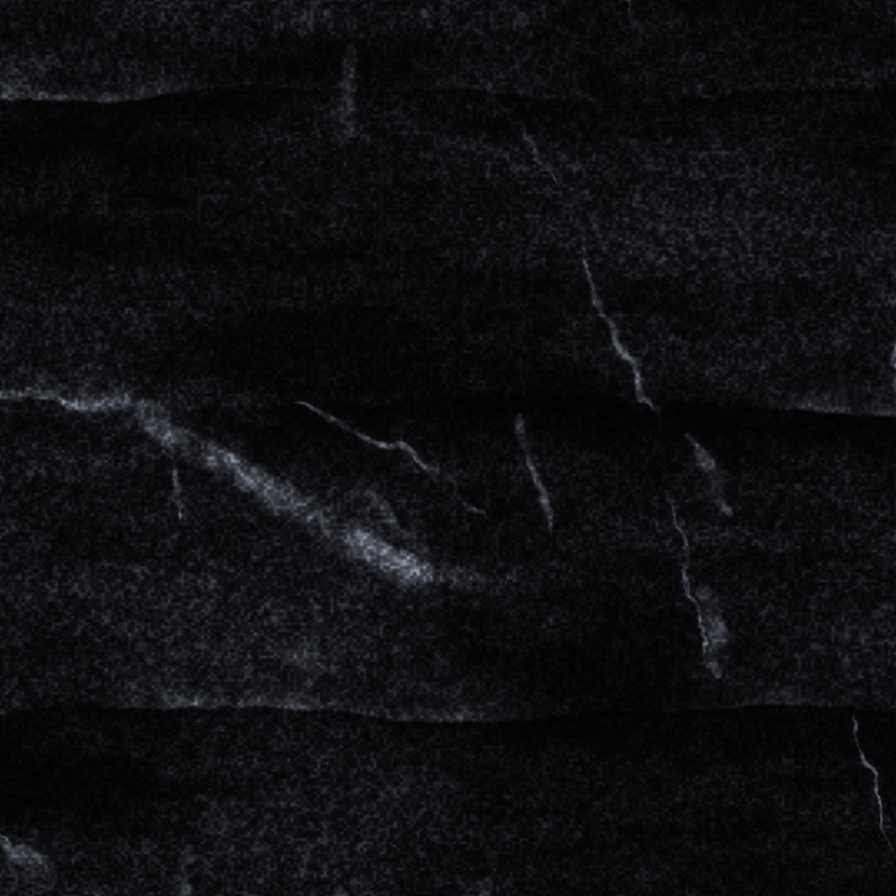
A WebGL 2 fragment shader for this texture:

```glsl
#version 300 es
precision highp float;
// Black marble: level smoky beds, broken blue-grey veins and a fine mineral grain.

uniform vec2 u_resolution;
out vec4 outColor;

const vec3 DARK_TINT = vec3(0.97, 0.98, 1.12);
const vec3 VEIN_TINT = vec3(0.93, 0.99, 1.11);
const float BASE_DARK = 0.019;
const float BASE_LIGHT = 0.092;
const vec2 CLOUD_SCALE = vec2(2.8, 7.5);
const vec2 STREAK_SCALE = vec2(11.0, 42.0);
const float GRAIN_SCALE = 270.0;
const float GRAIN_CONTRAST = 2.6;
const float VEIN_CELLS = 5.0;
const float VEIN_DENSITY = 0.62;
const float VEIN_LIGHT = 0.30;
const float WARP = 0.075;
const float BED_START = 0.205;
const float BED_STEP = 0.345;
const int BED_COUNT = 3;

float hash(vec2 p) {
  vec3 q = fract(vec3(p.xyx) * 0.1031);
  q += dot(q, q.yzx + 33.33);
  return fract((q.x + q.y) * q.z);
}

float noise(vec2 p) {
  vec2 i = floor(p), f = fract(p);
  f = f * f * (3.0 - 2.0 * f);
  return mix(mix(hash(i), hash(i + vec2(1, 0)), f.x),
             mix(hash(i + vec2(0, 1)), hash(i + vec2(1, 1)), f.x), f.y);
}

float fbm(vec2 p) {
  float sum = 0.0, amp = 0.5;
  for (int i = 0; i < 5; i++) {
    sum += amp * noise(p);
    p = mat2(1.6, 1.2, -1.2, 1.6) * p + 17.3;
    amp *= 0.5;
  }
  return sum;
}

// Horizontal layers of noise, left unrotated so the grain stays level
float levelFbm(vec2 p) {
  float sum = 0.0, amp = 0.5;
  for (int i = 0; i < 5; i++) {
    sum += amp * noise(p);
    p = p * 2.03 + 9.7;
    amp *= 0.5;
  }
  return sum;
}

// Bright core with a wider veil of mist
float veinProfile(float across, float width) {
  float d = abs(across) / max(width, 0.0005);
  return 0.75 * (1.0 - smoothstep(0.3, 1.3, d)) + 0.25 * exp(-d * 0.7);
}

// Short tapered veins, one per jittered cell, mostly falling to the right
float scatteredVeins(vec2 p) {
  vec2 home = floor(p * VEIN_CELLS);
  float light = 0.0;
  for (int y = -1; y <= 1; y++) {
    for (int x = -1; x <= 1; x++) {
      vec2 cell = home + vec2(x, y) + 40.0;
      if (hash(cell + 3.7) > VEIN_DENSITY) continue;
      vec2 jitter = vec2(hash(cell + 11.1), hash(cell + 23.9));
      vec2 d = p - (cell - 40.0 + jitter) / VEIN_CELLS;
      float angle = -mix(0.45, 1.5, hash(cell + 31.3));
      vec2 dir = vec2(cos(angle), sin(angle));
      float along = dot(d, dir) / mix(0.04, 0.13, hash(cell + 47.2));
      float taper = max(1.0 - along * along, 0.0);
      float size = hash(cell + 59.8);
      float width = mix(0.003, 0.019, size * size) * sqrt(taper);
      float power = mix(0.3, 0.95, hash(cell + 71.4));
      float across = dot(d, vec2(-dir.y, dir.x));
      light = max(light, power * smoothstep(0.0, 0.4, taper) * veinProfile(across, width));
    }
  }
  return light;
}

// One long vein stepping down from the middle bed
float longVein(vec2 p) {
  float path = BED_START + BED_STEP + 0.008 - 0.2 * smoothstep(0.06, 0.5, p.x);
  float width = 0.004 + 0.015 * smoothstep(0.02, 0.2, p.x) * (1.0 - smoothstep(0.35, 0.57, p.x));
  float fade = 1.0 - smoothstep(0.48, 0.59, p.x);
  return 1.1 * fade * veinProfile((p.y - path) * 0.83, width);
}

void main() {
  vec2 p = gl_FragCoord.xy / u_resolution;

  // Warped space for ragged vein outlines
  vec2 bend = vec2(fbm(p * 7.0), fbm(p * 7.0 + 51.0)) - 0.48;
  vec2 fray = vec2(fbm(p * 38.0 + 7.0), fbm(p * 38.0 + 83.0)) - 0.48;
  vec2 q = p + WARP * bend + 0.022 * fray;

  // Smoky ground
  float cloud = levelFbm((p + 0.09 * bend) * CLOUD_SCALE + 4.0);
  float streak = levelFbm((p + 0.03 * bend) * STREAK_SCALE);
  float smoke = smoothstep(0.3, 0.74, cloud * 0.72 + streak * 0.28);
  float ground = mix(BASE_DARK, BASE_LIGHT, smoke);

  // Beds: misty above the seam, black below it
  float bedLight = 0.0;
  for (int i = 0; i < BED_COUNT; i++) {
    float id = float(i);
    float seam = BED_START + BED_STEP * id + 0.006 * sin(p.x * 9.0 + id * 2.4) + 0.003 * sin(p.x * 23.0 + id);
    float h = p.y - seam + 0.02 * bend.y + 0.008 * fray.y;
    float reach = smoothstep(0.42, 0.8, noise(vec2(p.x * 4.5 + id * 13.7, id)));
    float above = smoothstep(-0.003, 0.004, h);
    bedLight += reach * above * (0.6 * exp(-max(h, 0.0) / 0.009) + 0.16 * exp(-max(h, 0.0) / 0.04));
    ground *= 1.0 - 0.55 * (1.0 - above) * exp(min(h, 0.0) / 0.075);
  }

  // Patchy mineral in the veins
  float patches = smoothstep(0.28, 0.66, fbm(p * 24.0 + 19.0));
  float veins = max(scatteredVeins(q), longVein(q)) * mix(0.2, 1.0, patches);
  veins += bedLight * mix(0.35, 1.0, patches);

  // Fine grain and a few bright specks
  float grain = 0.62 * noise(p * GRAIN_SCALE) + 0.38 * noise(p * GRAIN_SCALE * 0.47 + 31.0) - 0.5;
  float speck = smoothstep(0.93, 1.0, noise(p * GRAIN_SCALE * 0.8 + 71.0)) * 0.09 * smoke;
  float light = ground * exp(GRAIN_CONTRAST * grain) + speck;
  light += VEIN_LIGHT * veins * exp(1.3 * grain);

  vec3 color = light * mix(DARK_TINT, VEIN_TINT, smoothstep(0.06, 0.25, light));
  outColor = vec4(color + vec3(0.002, 0.002, 0.004), 1.0);
}
```
